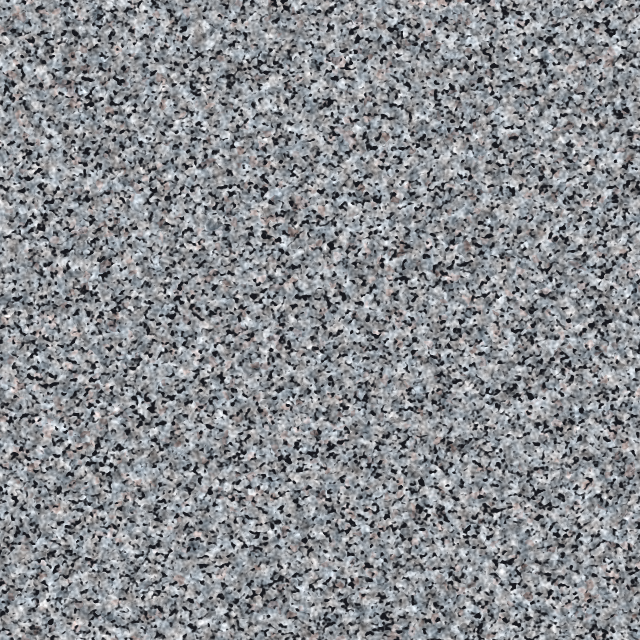
Reproduce this texture procedurally as a Shadertoy shader.

```glsl
// Fine-grained grey granite: soft pale feldspar grains, peppered with
// small ragged black mica flecks and a few rose-brown grains.
// Layers of rotated, stretched gradient noise over a smooth cell pattern.

vec2 hash2(vec2 p) {
    vec3 q = fract(p.xyx * vec3(0.1031, 0.1030, 0.0973));
    q += dot(q, q.yzx + 33.33);
    return fract((q.xx + q.yz) * q.zy);
}

float cornerSlope(vec2 corner, vec2 offset) {
    float angle = 6.2832 * hash2(corner).x;
    return dot(vec2(cos(angle), sin(angle)), offset);
}

// Gradient noise scaled to a standard deviation of about one
float gradientNoise(vec2 p) {
    vec2 i = floor(p), f = p - i;
    vec2 u = f * f * f * (f * (f * 6.0 - 15.0) + 10.0);
    vec2 e = vec2(0.0, 1.0);
    float low = mix(cornerSlope(i, f), cornerSlope(i + e.yx, f - e.yx), u.x);
    float high = mix(cornerSlope(i + e, f - e), cornerSlope(i + e.yy, f - e.yy), u.x);
    return 4.6 * mix(low, high, u.y);
}

// Noise turned by an angle, with its own frequency along each axis
float grain(vec2 p, float angle, vec2 frequency) {
    float c = cos(angle), s = sin(angle);
    vec2 turned = vec2(c * p.x + s * p.y, c * p.y - s * p.x);
    return gradientNoise(turned * frequency + 37.0 * angle + 211.0);
}

// Two random values per crystal, blended softly across the borders
vec2 crystals(vec2 p) {
    vec2 cell = floor(p), sum = vec2(0.0);
    float total = 0.0;
    for (int y = -1; y <= 1; y++) {
        for (int x = -1; x <= 1; x++) {
            vec2 id = cell + vec2(x, y);
            vec2 d = id + hash2(id + 50.0) - p;
            float weight = exp(-18.0 * dot(d, d));
            sum += weight * hash2(id + 400.0);
            total += weight;
        }
    }
    return sum / total;
}

void mainImage(out vec4 fragColor, in vec2 fragCoord) {
    vec2 p = fragCoord / iResolution.y;

    // Ragged outlines come from a small warp of the plane
    vec2 warp = vec2(grain(p, 0.9, vec2(130.0)), grain(p, 2.3, vec2(130.0)));
    vec2 q = p + 0.0009 * warp;

    // Pale ground: crystals, cloudy patches and fine tooth
    vec2 crystal = crystals(q * 95.0);
    float patches = grain(p, 1.2, vec2(65.0));
    float tone = 0.65 + 0.26 * (crystal.x - 0.5)
               + 0.05 * patches
               + 0.065 * grain(p, 0.4, vec2(175.0));
    tone += 0.07 * smoothstep(1.2, 2.4, grain(p, 2.7, vec2(42.0)));

    vec3 color = tone + vec3(-0.016, 0.0, 0.018);
    color += vec3(0.010, -0.001, -0.009) * grain(p, 1.7, vec2(45.0));

    // Sparse rose-brown grains
    float rose = smoothstep(0.84, 0.97, crystal.y);
    color += rose * vec3(0.01, -0.045, -0.06);

    // Black mica: two leaning sets of flecks, fine detail and loose clusters
    float mica = 0.62 * grain(q, 0.6, vec2(78.0, 125.0))
               + 0.52 * grain(q, -0.35, vec2(85.0, 135.0))
               + 0.52 * grain(p, 1.0, vec2(185.0))
               + 0.24 * grain(p, 2.0, vec2(24.0));
    color = mix(color, vec3(0.085, 0.092, 0.112), smoothstep(0.05, 1.95, mica));

    fragColor = vec4(clamp(color, 0.0, 1.0), 1.0);
}
```
